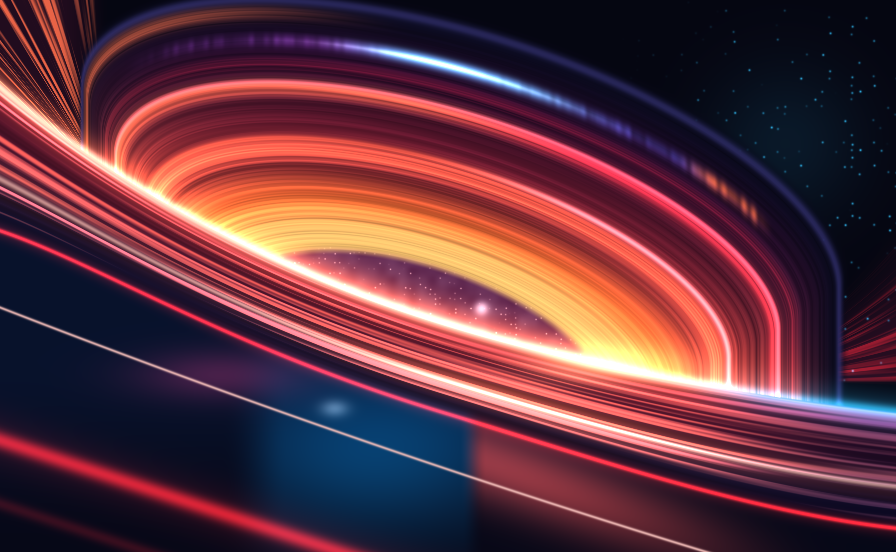
A Shadertoy shader for this background:

```glsl
// A tilted bowl of glowing rings above a bright curved rim and fast light trails.
// Nested sheared ellipses give a ring coordinate; stretched noise draws streaks
// along it, and Gaussian lines add the trails and highlights.

const vec3 NIGHT = vec3(.02, .022, .065);
const vec3 MAROON = vec3(.36, .08, .17);
const vec3 RED = vec3(.95, .12, .13);
const vec3 ORANGE = vec3(.98, .43, .2);
const vec3 YELLOW = vec3(1, .78, .44);
const vec3 PINK = vec3(1, .45, .5);
const vec3 CREAM = vec3(1, .87, .76);
const vec3 CYAN = vec3(.15, .62, .78);

float hash(vec2 p) {
  vec3 q = fract(p.xyx * .1031);
  q += dot(q, q.yzx + 33.33);
  return fract((q.x + q.y) * q.z);
}

float noise(vec2 p) {
  vec2 i = floor(p), f = fract(p);
  f *= f * (3. - 2. * f);
  return mix(mix(hash(i), hash(i + vec2(1, 0)), f.x),
    mix(hash(i + vec2(0, 1)), hash(i + 1.), f.x), f.y);
}

float streaks(float across, float along) {
  vec2 p = vec2(across, along);
  return .6 * noise(p) + .4 * noise(p * vec2(2.7, 1.6) + 9.);
}

float ramp(float a, float b, float x) {
  float t = clamp((x - a) / (b - a), 0., 1.);
  return t * t * (3. - 2. * t);
}

float bell(float d, float width) { return exp(-d * d / (width * width)); }

float spot(vec2 p, float x, float y, vec2 size) {
  return bell(length((p - vec2(x, y)) / size), 1.);
}

float stars(vec2 p, float density) {
  vec2 cell = floor(p);
  float h = hash(cell + 17.);
  float d = length(p - cell - .3 - .4 * vec2(h, fract(h * 9.)));
  return step(hash(cell), density) * h * bell(d, .16);
}

// Solves for the ellipse through p: 0 is the inner edge, 1 the outer
float ringCoord(vec2 p) {
  float s = .55, stride = .525;
  for (int i = 0; i < 15; i++) {
    float x = p.x - .759 - .074 * s;
    float y = max(p.y - .357 - .304 * s + .264 * x, 0.);
    vec2 e = vec2(x / (.348 + .464 * s - .127 * s * s), y / (.169 + .12 * s));
    s += dot(e, e) > 1. ? stride : -stride;
    stride *= .5;
  }
  return s;
}

// Night sky with red strands fanning from both ends of the bowl
vec3 sky(vec2 p) {
  vec3 c = NIGHT + CYAN * .12 * spot(p, 1.42, .74, vec2(.14));
  c += CYAN * stars(p * 75., .1) * ramp(1.1, 1.4, p.x);
  float left = (.2 - p.x) / max(p.y - .66, .01);
  float fan = ramp(.45, .8, streaks(left * 38., p.y * 3.));
  c += (ORANGE * fan * .8 + MAROON * .3) * ramp(.22, .1, p.x) * ramp(0., .1, left);
  float right = (p.y - .31) / pow(max(p.x - 1.28, .01), 1.6);
  float wisps = ramp(.45, .85, streaks(right * 20., p.x * 4.));
  float reach = ramp(1.32, 1.4, p.x) * ramp(-.05, .05, right) * ramp(1.7, .3, right);
  return c + (RED * wisps * .5 + MAROON * .35) * reach;
}

// Dashed arc whose hue changes from left to right
vec3 spectrum(float s, float x) {
  vec3 hue = mix(vec3(.45, .2, .6), vec3(.4, .75, 1), ramp(.55, .75, x));
  hue = mix(hue, vec3(.35, .35, .85), ramp(.95, 1.15, x));
  hue = mix(hue, ORANGE * 1.6, ramp(1.22, 1.3, x));
  float core = bell(x - .8, .19);
  float dash = mix(.15 + .4 * noise(vec2(x * 110., 2)), 1.2, core);
  vec3 light = hue * bell(s - .83, .025) + .5 * core * bell(s - .83, .009);
  return light * dash * ramp(.2, .4, x) * ramp(1.4, 1.35, x);
}

vec3 bowl(vec2 p, float s, float above) {
  float grain = streaks(s * 75., p.x * 1.4), side = ramp(.7, 1.1, p.x);
  vec3 c = mix(YELLOW, ORANGE, ramp(.04, .23, s));
  c = mix(c, MAROON, ramp(.15, .37, s));
  c = mix(c, vec3(.13, .04, .16), ramp(.45, .75, s));
  c = mix(c, NIGHT * 1.6, ramp(.75, 1., s));
  c *= .72 + .5 * grain;
  // Warm walls and bright rings
  float warm = exp(-above / .11) * ramp(.05, .25, s) * ramp(1., .6, s);
  warm += bell(s - .39, .045) + bell(s - .94, .03) * ramp(.75, .15, p.x);
  c += ORANGE * warm * (.2 + .8 * grain);
  c += mix(ORANGE, PINK + .15, side) * bell(s - .435, .012) * (.35 + .5 * side);
  c += mix(ORANGE, RED + .1, side) * bell(s - .64, .032) * (.35 + .75 * grain);
  c += PINK * bell(s - .66, .01) * .6 + RED * bell(s - .73, .03) * grain * .35;
  c += vec3(.14, .13, .28) * bell(s - 1., .022);
  return c + spectrum(s, p.x);
}

// Speckled haze between the inner ring and the rim
vec3 lens(vec2 p, float above) {
  vec3 c = mix(vec3(.34, .15, .32), vec3(.9, .42, .42), exp(-above / .035));
  c += .1 * noise(p * 55.) - .05 + CREAM * .5 * stars(p * 110., .3);
  return c + .7 * spot(p, .871, .441, vec2(.012));
}

// Dark foreground with soft blue, mauve and orange patches
vec3 field(vec2 p) {
  vec3 c = mix(vec3(.025, .03, .09), vec3(.03, .07, .17), ramp(0., .35, p.y));
  float panel = ramp(.4, .52, p.x) * ramp(.875, .835, p.x);
  c += vec3(0, .2, .31) * panel * spot(p, .68, .18, vec2(.28, .15));
  c += MAROON * .7 * spot(p, .4, .32, vec2(.15, .045));
  c += .3 * spot(p, .605, .26, vec2(.025, .015));
  float glow = ramp(.83, .88, p.x) * ramp(1.55, .9, p.x);
  return c + vec3(.56, .18, .15) * glow * bell(p.y - .48 + .36 * p.x, .07);
}

// Streaked band: v is 0 at the rim, 1 at its lower edge
vec3 trails(float x, float v) {
  float grain = streaks(v * 17., x * 1.1), flare = .5 + .5 * bell(x - .92, .32);
  vec3 c = mix(MAROON, vec3(.07, .06, .18), ramp(.1, .95, v)) * (.55 + .8 * grain);
  c += mix(PINK, ORANGE, noise(vec2(v * 9., 4))) * ramp(.5, .85, grain) * .9;
  c *= mix(vec3(1), vec3(.4, .5, .8), ramp(1.2, 1.6, x));
  c += ORANGE * bell(v - .64, .15) * (flare - .35);
  return c + CREAM * bell(v - .64, .025) * flare;
}

void mainImage(out vec4 fragColor, in vec2 fragCoord) {
  vec2 p = fragCoord / iResolution.xy * vec2(1.62, 1);
  float px = 1. / iResolution.y, s = ringCoord(p);
  float above = p.y - .16 - .682 * exp(-1.23 * p.x);
  float band = .16 + .1 * exp(-5. * p.x) + .05 * ramp(.8, 1.62, p.x);
  float v = -above / band;
  // Scenes above and below the rim
  vec3 upper = mix(bowl(p, s, above), sky(p), ramp(.98, 1.07, s));
  upper = mix(lens(p, above), upper, ramp(-.025, .015, s));
  vec3 lower = mix(trails(p.x, v), field(p), ramp(.82, 1.05, v));
  vec3 c = mix(lower, upper, ramp(-px, px, above));
  // Rim glow, turning cyan toward the right
  float cool = ramp(1.2, 1.4, p.x);
  c += mix(ORANGE, CYAN * .6, cool) * bell(above, .035) * .45;
  c += mix(CREAM, CYAN, cool) * bell(above, .011) * .8;
  c += YELLOW * spot(p, 1.09, .34, vec2(.13, .035)) * .4;
  // Foreground lines
  float thin = max(.0028, .9 * px), edge = above + band;
  float pale = p.y - .443 + .389 * p.x - .033 * p.x * p.x;
  float low = p.y - .2025 + .33 * p.x;
  c += RED * (bell(edge, thin * 1.5) + .2 * bell(edge, .015));
  c = mix(c, vec3(.95, .74, .72), .9 * bell(pale, thin));
  c += RED * (.75 * bell(low, .016) + .12 * bell(low, .05) + .2 * bell(low + .115, .012));
  fragColor = vec4(clamp(c, 0., 1.), 1);
}
```
